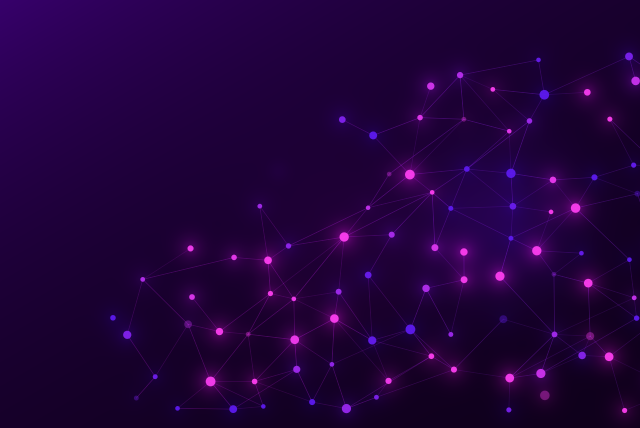
A Shadertoy shader for this background:

```glsl
// A glowing network of pink, violet and blue nodes over a dark purple gradient.
// Nodes are jittered points of a grid, kept only inside a rising wedge;
// thin links join neighbouring nodes, and larger nodes carry a soft halo.

const float CELL = 0.094;
const vec3 DEEP   = vec3(0.045, 0.0, 0.08);
const vec3 INDIGO = vec3(0.215, 0.0, 0.42);
const vec3 VIOLET = vec3(0.09, 0.01, 0.22);
const vec3 PINK   = vec3(0.98, 0.24, 0.93);
const vec3 BLUE   = vec3(0.36, 0.10, 0.93);

float hash(vec2 p, float seed) {
    return fract(sin(dot(p, vec2(127.1, 311.7)) + seed * 17.3) * 43758.5453);
}

float glow(vec2 p, vec2 centre, float radius) {
    vec2 d = (p - centre) / radius;
    return exp(-dot(d, d));
}

float segmentDistance(vec2 p, vec2 a, vec2 b) {
    vec2 pa = p - a, ba = b - a;
    return length(pa - ba * clamp(dot(pa, ba) / dot(ba, ba), 0.0, 1.0));
}

// Soft coverage of a shape from its signed distance
float cover(float d, float px) {
    return clamp(0.5 - d / px, 0.0, 1.0);
}

// The wedge that holds the network: narrow at lower left, tall at right
float insideWedge(vec2 p) {
    float top = min(0.88, 0.31 + 0.76 * (p.x - 0.25));
    return step(0.25, p.x) * step(0.04, p.y) * step(p.y, top);
}

// Node of a cell: position in xy, presence in z
vec3 nodeAt(vec2 cell) {
    vec2 jitter = 0.14 + 0.72 * vec2(hash(cell, 1.0), hash(cell, 2.0));
    vec2 pos = (cell + jitter) * CELL;
    return vec3(pos, insideWedge(pos) * step(0.08, hash(cell, 3.0)));
}

// Pink gathers at the left of the wedge and at its lower right
vec3 nodeColor(vec2 cell, vec2 pos) {
    float bias = glow(pos, vec2(0.72, 0.36), 0.36)
               + 0.6 * glow(pos, vec2(1.35, 0.30), 0.16);
    float warmth = 0.85 * hash(cell, 4.0) + 0.3 * bias;
    return mix(BLUE, PINK, smoothstep(0.2, 0.7, warmth));
}

// Brightness of one link; chance is the share of links drawn
float link(vec2 p, vec2 cellA, vec2 cellB, float chance, float px) {
    vec3 a = nodeAt(cellA), b = nodeAt(cellB);
    float pick = hash(cellA + 0.37 * cellB, 5.0);
    float strength = a.z * b.z * step(pick, chance) * mix(0.4, 1.0, pick / chance);
    return strength * cover(segmentDistance(p, a.xy, b.xy) - 0.0007, px);
}

vec3 background(vec2 p) {
    float along = 0.5 * p.x + 0.86 * (1.0 - p.y);
    vec3 col = mix(DEEP, INDIGO, exp(-1.65 * along));
    col += VIOLET * 0.75 * glow(p, vec2(1.17, 0.48), 0.18);
    col += VIOLET * 0.15 * glow(p, vec2(0.65, 0.60), 0.025);
    col += vec3(0.04, 0.0, 0.05) * glow(p, vec2(0.82, 0.42), 0.22);
    return col;
}

void mainImage(out vec4 fragColor, in vec2 fragCoord) {
    float px = 1.0 / iResolution.y;
    vec2 p = fragCoord * px;
    vec2 home = floor(p / CELL);
    float links = 0.0;
    vec3 halo = vec3(0.0);
    vec4 disc = vec4(0.0);

    for (int j = -1; j <= 1; j++)
    for (int i = -2; i <= 1; i++) {
        vec2 cell = home + vec2(i, j);

        // Links along the sides, one diagonal, and a few long ones
        vec2 right = cell + vec2(1, 0), up = cell + vec2(0, 1);
        links += link(p, cell, right, 0.65, px);
        links += link(p, cell, up, 0.65, px);
        if (hash(cell, 6.0) < 0.5) links += link(p, cell, cell + 1.0, 0.7, px);
        else links += link(p, right, up, 0.7, px);
        links += link(p, cell, cell + vec2(2, 1), 0.16, px);

        // Node disc with its halo
        vec3 node = nodeAt(cell);
        float size = hash(cell, 7.0);
        float radius = mix(0.0052, 0.0115, size * size);
        float opacity = node.z * mix(0.35, 0.95, step(0.08, hash(cell, 8.0)));
        vec3 tint = nodeColor(cell, node.xy);
        float d = length(p - node.xy);
        float mask = opacity * cover(d - radius, px);
        disc = mix(disc, vec4(tint, 1.0), mask);
        float spread = glow(p, node.xy, 0.036) + 0.8 * glow(p, node.xy, 0.016);
        halo += opacity * tint * tint * spread * mix(0.03, 0.20, size * tint.r);
    }

    // Links are warmer at the left and cooler at the right
    vec3 linkColor = mix(vec3(0.52, 0.08, 0.56), vec3(0.38, 0.10, 0.60),
                         smoothstep(0.6, 1.2, p.x));
    vec3 col = background(p) + halo + linkColor * min(links, 1.3) * 0.45;
    col = mix(col, disc.rgb / max(disc.a, 0.001), disc.a);
    fragColor = vec4(col, 1.0);
}
```
